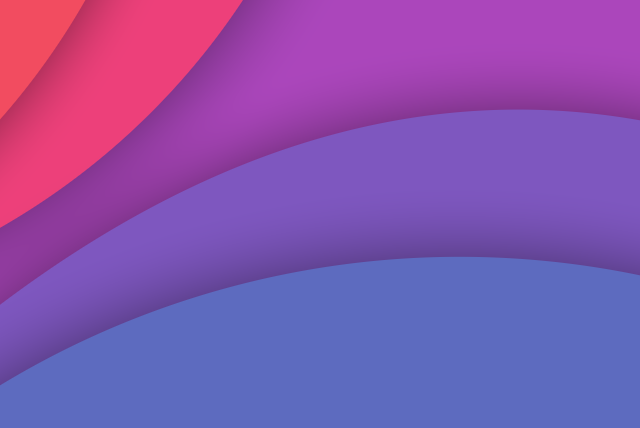
A Shadertoy shader for this background:

```glsl
// Layered paper background: overlapping curved sheets in flat colours.
// Each sheet is a signed distance to a disc or a parabolic hill, painted
// back to front with a soft shadow cast on the sheets beneath it.

float disc(vec2 p, vec2 center, float radius) {
    return length(p - center) - radius;
}

// Region below a parabola, divided by its gradient to approximate distance.
float hill(vec2 p, vec2 apex, float bend) {
    vec2 q = p - apex;
    float slope = 2.0 * bend * q.x;
    return (q.y + bend * q.x * q.x) / sqrt(1.0 + slope * slope);
}

// Darkens what lies outside the sheet, then lays the sheet on top.
vec3 laySheet(vec3 below, vec3 sheet, float d, float reach) {
    float fade = 1.0 - clamp(d / reach, 0.0, 1.0);
    vec3 shaded = below * (1.0 - 0.23 * fade * fade);
    float coverage = clamp(0.5 - d * iResolution.y, 0.0, 1.0);
    return mix(shaded, sheet, coverage);
}

void mainImage(out vec4 fragColor, in vec2 fragCoord) {
    vec2 p = fragCoord / iResolution.y;

    vec3 color = vec3(0.670, 0.275, 0.735); // magenta base

    // Upper-left corner: pink, then coral
    color = laySheet(color, vec3(0.928, 0.252, 0.478),
                     disc(p, vec2(-0.834, 1.926), 1.680), 0.20);
    color = laySheet(color, vec3(0.950, 0.298, 0.375),
                     disc(p, vec2(-1.260, 1.832), 1.680), 0.15);

    // Lower hills: violet, then indigo
    color = laySheet(color, vec3(0.494, 0.341, 0.750),
                     hill(p, vec2(1.211, 0.744), 0.311), 0.17);
    color = laySheet(color, vec3(0.364, 0.420, 0.750),
                     disc(p, vec2(1.074, -1.670), 2.070), 0.18);

    fragColor = vec4(color, 1.0);
}
```
